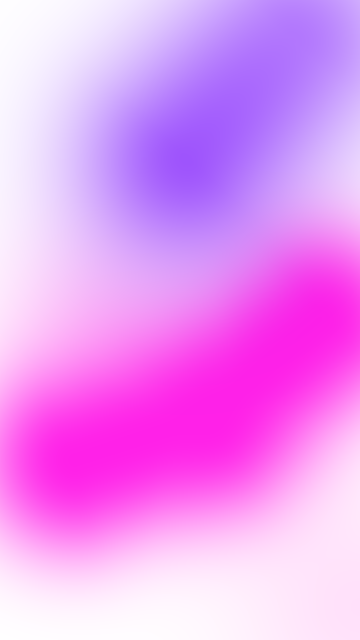
Give the GLSL for this background, as a WebGL 2 fragment shader.

```glsl
#version 300 es
precision highp float;

uniform vec2 u_resolution;
out vec4 fragColor;

// Sizes are in units of the canvas height
#define VIOLET vec3(0.62, 0.33, 0.99)
#define MAGENTA vec3(1.0, 0.13, 0.91)
#define BLUSH vec3(1.0, 0.88, 0.98)
#define VIOLET_RADIUS 0.175
#define MAGENTA_RADIUS 0.150
#define HAZE_RADIUS 0.155
#define HAZE_STRENGTH 0.25
#define CORNER_RADIUS 0.20
#define BEND_BLEND 0.06

// Position along a segment, 0 at a and 1 at b
float alongSegment(vec2 p, vec2 a, vec2 b) {
    vec2 ab = b - a;
    return clamp(dot(p - a, ab) / dot(ab, ab), 0.0, 1.0);
}

float segmentDistance(vec2 p, vec2 a, vec2 b) {
    return distance(p, mix(a, b, alongSegment(p, a, b)));
}

float smoothMin(float a, float b, float k) {
    float h = max(k - abs(a - b), 0.0) / k;
    return min(a, b) - 0.25 * h * h * k;
}

// Soft falloff; a higher power gives a flatter core
float glow(float d, float radius, float power) {
    return exp(-pow(max(d, 0.0) / radius, power));
}

// Lay a translucent tint over the colour below
vec3 tint(vec3 base, vec3 color, float amount) {
    return base * mix(vec3(1.0), color, amount);
}

void main() {
    vec2 p = (gl_FragCoord.xy - vec2(0.5 * u_resolution.x, 0.0)) / u_resolution.y;
    p.x += 0.28125;
    vec3 color = vec3(1.0);

    // Pale blush in the lower right corner
    color = tint(color, BLUSH, glow(distance(p, vec2(0.5625, 0.05)), CORNER_RADIUS, 2.0));

    // Violet streak, fading towards the upper right
    vec2 violetA = vec2(0.293, 0.753);
    vec2 violetB = vec2(0.456, 0.935);
    float violet = glow(segmentDistance(p, violetA, violetB), VIOLET_RADIUS, 2.0);
    violet *= mix(1.0, 0.8, alongSegment(p, violetA, violetB));
    color = tint(color, VIOLET, violet);

    // Bent magenta band with a light haze above its left half
    vec2 bend = vec2(0.3255, 0.349);
    float leftArm = segmentDistance(p, vec2(0.117, 0.281), bend);
    float rightArm = segmentDistance(p, bend, vec2(0.501, 0.499));
    float magenta = glow(smoothMin(leftArm, rightArm, BEND_BLEND), MAGENTA_RADIUS, 2.4);
    float haze = HAZE_STRENGTH * glow(distance(p, vec2(0.156, 0.492)), HAZE_RADIUS, 2.0);
    color = tint(color, MAGENTA, 1.0 - (1.0 - magenta) * (1.0 - haze));

    fragColor = vec4(color, 1.0);
}
```
